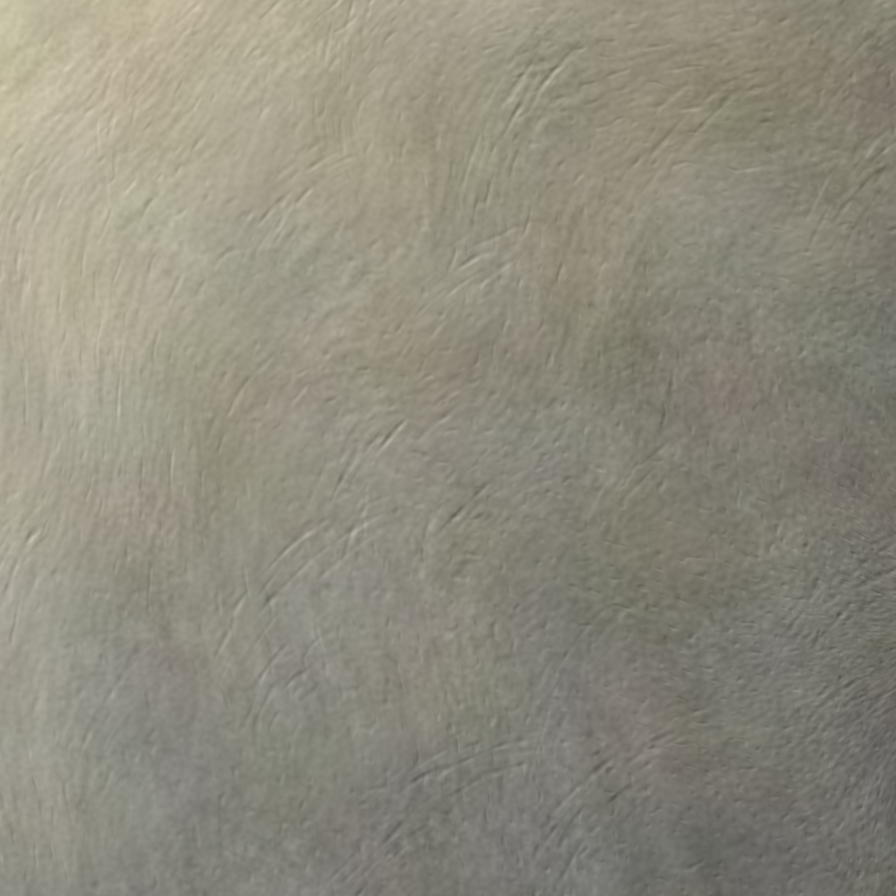
Write a Shadertoy shader that draws this texture.

```glsl
// Troweled grey plaster with faint curved sweeps, lit warmly from the upper left.

const vec3 TOP_LEFT     = vec3(0.810, 0.778, 0.665);
const vec3 TOP_RIGHT    = vec3(0.525, 0.506, 0.442);
const vec3 BOTTOM_LEFT  = vec3(0.565, 0.562, 0.530);
const vec3 BOTTOM_RIGHT = vec3(0.412, 0.410, 0.388);

const vec2  LIGHT_STEP     = vec2(-0.0012, 0.0015);
const vec2  FLOW_CENTER    = vec2(1.15, 0.28);
const int   SWEEP_COLUMNS  = 5;
const int   SWEEP_ROWS     = 6;
const float GROOVE_DENSITY = 112.0;
const float GROOVE_DEPTH   = 0.55;
const float STREAK_DEPTH   = 0.22;
const float PIT_DEPTH      = 0.32;
const float RELIEF         = 0.17;
const float MOTTLE         = 0.060;
const float GRAIN          = 0.036;
const float TINT           = 0.016;
const mat2  TURN           = mat2(0.80, 0.60, -0.60, 0.80);

vec2 hash2(vec2 cell) {
    uvec2 q = uvec2(ivec2(cell)) * uvec2(1597u, 3571u);
    uint n = (q.x ^ q.y) * 747796u + 28913u;
    n = (n ^ (n >> 15)) * 73244475u;
    n = (n ^ (n >> 13)) * 73244475u;
    n ^= n >> 16;
    return vec2(n & 65535u, n >> 16) / 65535.0;
}

float cornerSlope(vec2 cell, vec2 offset) {
    float angle = 6.28318 * hash2(cell).x;
    return dot(vec2(cos(angle), sin(angle)), offset);
}

float gradientNoise(vec2 p) {
    vec2 i = floor(p), f = p - i;
    vec2 s = f * f * f * (f * (f * 6.0 - 15.0) + 10.0);
    vec2 X = vec2(1.0, 0.0), Y = vec2(0.0, 1.0);
    return mix(mix(cornerSlope(i, f), cornerSlope(i + X, f - X), s.x),
               mix(cornerSlope(i + Y, f - Y), cornerSlope(i + 1.0, f - 1.0), s.x), s.y);
}

// Radius and angle about a center; the angle runs from left (0) to up (pi/2).
vec2 polar(vec2 p, vec2 center) {
    vec2 d = p - center;
    return vec2(length(d), atan(d.y, -d.x));
}

// Overall stroke direction, bent a little so that it wanders
vec2 flowCoords(vec2 p) {
    float bend = gradientNoise(p * 3.0 + 5.0);
    return polar(p + 0.07 * vec2(bend, -bend), FLOW_CENTER);
}

// Fine grooves left by one stroke, fading out at its edges and ends.
float sweepGrooves(vec2 p, vec2 id) {
    vec2 a = hash2(id + 31.0), b = hash2(id + 77.0);
    vec2 home = (id + a) / vec2(SWEEP_COLUMNS, SWEEP_ROWS);
    float radius = mix(0.16, 0.42, b.x);
    float middle = mix(0.35, 0.95, b.y) + 0.40 * (home.x - home.y);
    vec2 center = home + radius * vec2(cos(middle), -sin(middle));
    vec2 q = polar(p, center);
    float band = 1.0 - smoothstep(0.005, 0.055, abs(q.x - radius));
    float reach = 1.0 - smoothstep(0.10, 0.60, abs(q.y - middle));
    if (band * reach <= 0.0) return 0.0;
    float strength = mix(0.25, 1.15, hash2(id + 113.0).y);
    float n = gradientNoise(vec2(q.x * GROOVE_DENSITY, q.y * 5.5) + 40.0 * a);
    float wear = 0.7 + gradientNoise(p * 60.0 + 40.0 * b);
    return strength * band * reach * wear * smoothstep(0.0, 0.50, n);
}

float surfaceHeight(vec2 p) {
    float grooves = 0.0;
    for (int y = 0; y < SWEEP_ROWS; y++)
        for (int x = 0; x < SWEEP_COLUMNS; x++)
            grooves += sweepGrooves(p, vec2(x, y));

    // Short streaks along the flow, and sparse elongated pits
    vec2 flow = flowCoords(p);
    float streaks = gradientNoise(vec2(flow.x * 105.0, flow.y * 42.0))
                  + 0.6 * gradientNoise(TURN * p * 115.0 + 9.0);
    float pits = smoothstep(0.22, 0.60, gradientNoise(flow * vec2(90.0, 45.0) + 53.0));
    return STREAK_DEPTH * streaks - GROOVE_DEPTH * grooves - PIT_DEPTH * pits;
}

// Broad fall of light across the wall
vec3 wallTone(vec2 uv) {
    vec2 t = pow(uv, vec2(0.8, 1.15));
    return mix(mix(BOTTOM_LEFT, BOTTOM_RIGHT, t.x), mix(TOP_LEFT, TOP_RIGHT, t.x), t.y);
}

void mainImage(out vec4 fragColor, in vec2 fragCoord) {
    vec2 uv = fragCoord / iResolution.xy;
    vec2 p = fragCoord / iResolution.y;
    vec3 color = wallTone(uv);

    // Cloudy patches drawn out along the strokes
    vec2 flow = flowCoords(p);
    float clouds = 0.8 * gradientNoise(TURN * p * 5.0 + 3.0)
                 + 0.7 * gradientNoise(flow * vec2(17.0, 6.0))
                 + 0.5 * gradientNoise(flow * vec2(38.0, 13.0) + 21.0);
    color += MOTTLE * clouds;

    // Slow shifts between warm, cool and green
    color += TINT * gradientNoise(TURN * p * 6.0 + 17.0) * vec3(1.0, 0.2, -1.2);
    color += TINT * gradientNoise(TURN * p * 8.0 + 29.0) * vec3(-0.5, 0.7, -0.5);

    // Speckled grain, stronger in some patches
    float grain = gradientNoise(flow * vec2(82.0, 34.0) + 11.0)
                + 0.8 * gradientNoise(TURN * p * 140.0 + 71.0);
    color += GRAIN * grain * (1.0 + gradientNoise(p * 9.0 + 47.0));

    // Relief shading from the slope toward the light
    float slope = surfaceHeight(p - LIGHT_STEP) - surfaceHeight(p + LIGHT_STEP);
    color += RELIEF * clamp(slope, -0.8, 0.6);

    fragColor = vec4(clamp(color, 0.0, 1.0), 1.0);
}
```
